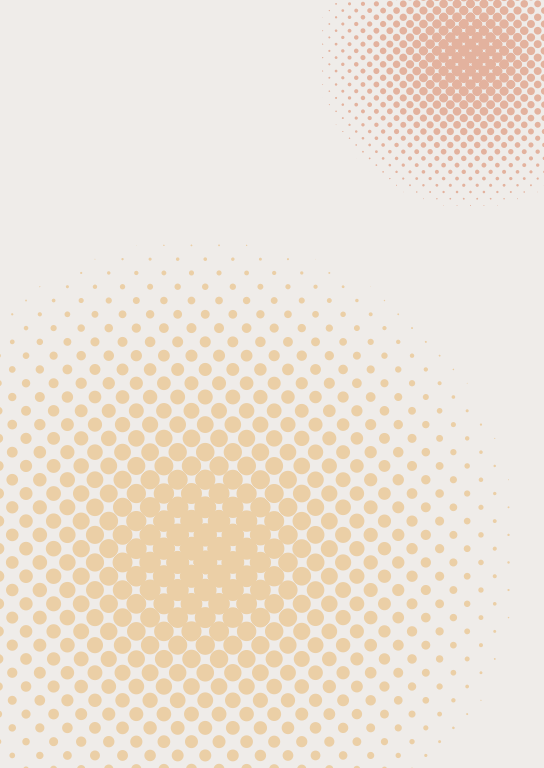
A Shadertoy shader for this background:

```glsl
// Two round halftone bursts, sand and coral, on a pale warm-grey ground.
// Each burst is a diagonal lattice of discs whose radius shrinks with the
// distance of the disc from the centre of the burst.

// Coverage of one burst; pitch is the spacing between neighbouring rows.
float halftone(vec2 p, vec2 centre, vec2 anchor, float pitch, float pixel) {
    // Nearest lattice point, found on axes turned by 45 degrees
    vec2 q = (p - anchor) / pitch;
    vec2 cell = round(0.5 * vec2(q.x + q.y, q.x - q.y));
    vec2 dotCentre = anchor + pitch * vec2(cell.x + cell.y, cell.x - cell.y);

    // Discs overlap near the centre and vanish at the rim
    float falloff = max(1.0 - distance(dotCentre, centre) / (23.06 * pitch), 0.0);
    float radius = 0.89 * pitch * pow(falloff, 0.72);

    // Soft edge, with discs thinner than a pixel faded out
    float coverage = clamp(0.5 + (radius - distance(p, dotCentre)) / pixel, 0.0, 1.0);
    return coverage * min(2.0 * radius / pixel, 1.0);
}

void mainImage(out vec4 fragColor, in vec2 fragCoord) {
    // Canvas height is one unit
    vec2 p = fragCoord / iResolution.y;
    float pixel = 1.0 / iResolution.y;

    vec3 color = vec3(0.938, 0.926, 0.915);

    // Large sand burst, lower left
    float sand = halftone(p, vec2(0.2643, 0.2773), vec2(0.2493, 0.2856), 0.01795, pixel);
    color = mix(color, vec3(0.92, 0.81, 0.65), sand);

    // Small coral burst, upper right
    float coral = halftone(p, vec2(0.6133, 0.9284), vec2(0.6126, 0.9250), 0.00875, pixel);
    color = mix(color, vec3(0.89, 0.70, 0.62), coral);

    fragColor = vec4(color, 1.0);
}
```
